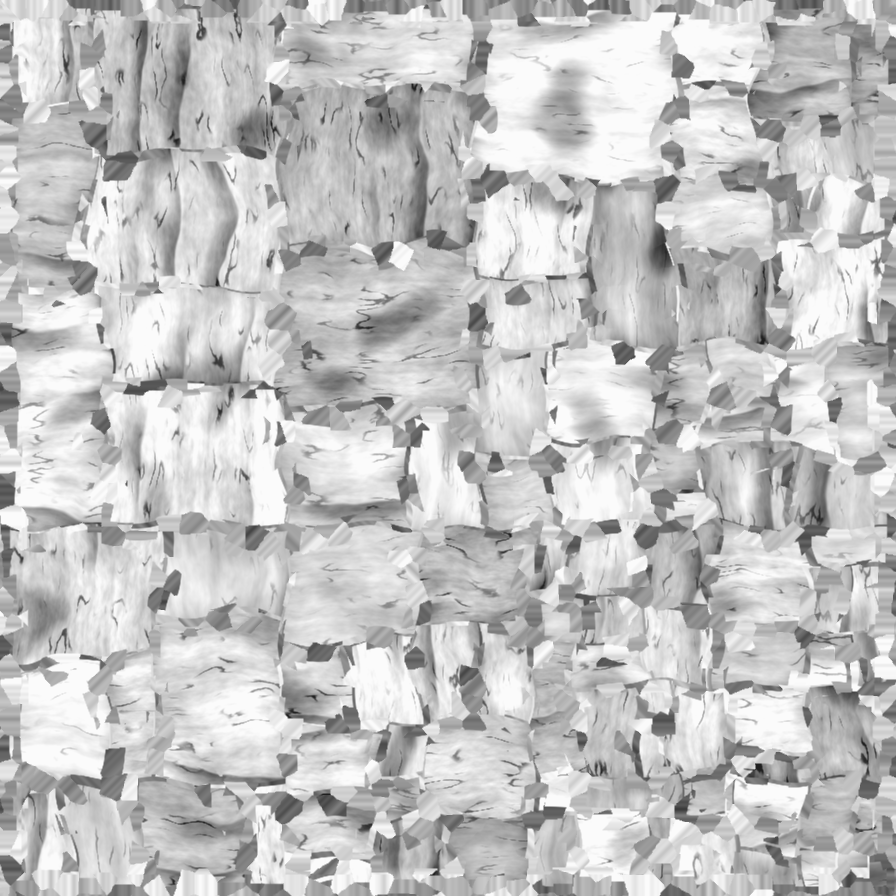
Reproduce this texture procedurally as a three.js fragment shader.

```glsl
#define TILE_SIZE 0.115
#define FACETS 44.0
#define EDGE_WARP 0.016
#define GAP_MIN 0.001
#define GAP_MAX 0.021
#define FRAME_WIDTH 0.024
#define CRACK_DEPTH 0.55
#define LEDGE_DEPTH 0.36
#define HOLLOW_DEPTH 0.32
#define WHITE_LEVEL 0.985
#define SOFTNESS 0.0005

varying vec2 vUv;

float hash1(float n) {
  return fract(sin(n * 12.9898 + 4.137) * 43758.5);
}

vec2 hash2(vec2 p) {
  vec2 k = vec2(dot(p, vec2(127.1, 311.7)), dot(p, vec2(269.5, 183.3)));
  return fract(sin(k) * 43758.5);
}

float cornerSlope(vec2 cell, vec2 offset) {
  return dot(hash2(cell) * 2.0 - 1.0, offset);
}

// Gradient noise, roughly -1 to 1
float noise(vec2 p) {
  vec2 i = floor(p), f = fract(p);
  vec2 u = f * f * f * (f * (f * 6.0 - 15.0) + 10.0);
  vec2 x = vec2(1.0, 0.0);
  float low = mix(cornerSlope(i, f), cornerSlope(i + x, f - x), u.x);
  float high = mix(cornerSlope(i + x.yx, f - x.yx), cornerSlope(i + 1.0, f - 1.0), u.x);
  return 1.7 * mix(low, high, u.y);
}

float fbm(vec2 p) {
  float sum = 0.0, amp = 1.0;
  for (int i = 0; i < 4; i++) {
    sum += amp * noise(p);
    p = p * 2.03 + 17.3;
    amp *= 0.5;
  }
  return sum;
}

// Random pair of the nearest facet; the octagonal metric gives 45 degree sides
vec2 facetRandom(vec2 p) {
  p *= FACETS;
  vec2 home = floor(p), nearest = home;
  float best = 9.0;
  for (int y = -1; y <= 1; y++) {
    for (int x = -1; x <= 1; x++) {
      vec2 cell = home + vec2(x, y);
      vec2 r = abs(cell + hash2(cell) - p);
      float dist = max(max(r.x, r.y), 0.72 * (r.x + r.y));
      if (dist < best) { best = dist; nearest = cell; }
    }
  }
  return hash2(nearest + 91.7);
}

// Cuts the canvas into packed boxes; returns edge distance and box id
vec2 packedTile(vec2 p) {
  vec2 lo = vec2(0.0), hi = vec2(1.0);
  float id = 1.0;
  for (int i = 0; i < 10; i++) {
    vec2 size = hi - lo, centre = 0.5 * (lo + hi);
    float limit = TILE_SIZE * mix(0.85, 2.1, smoothstep(-0.5, 0.55, centre.y - centre.x));
    if (max(size.x, size.y) < limit * mix(0.8, 1.3, hash1(id + 0.7))) break;
    vec2 cut = mix(lo, hi, mix(0.3, 0.7, hash1(id + 0.2)));
    float side;
    if (size.x * mix(0.75, 1.3, hash1(id + 0.4)) > size.y) {
      side = step(cut.x, p.x);
      if (side > 0.5) lo.x = cut.x; else hi.x = cut.x;
    } else {
      side = step(cut.y, p.y);
      if (side > 0.5) lo.y = cut.y; else hi.y = cut.y;
    }
    id = id * 2.0 + side;
  }
  vec2 inset = min(p - lo, hi - p);
  return vec2(min(inset.x, inset.y), id);
}

// Layered stone, with strata running across or upright
float stone(vec2 p, float id, float edge) {
  vec2 q = (hash1(id + 0.3) < 0.5 ? p : p.yx) + 7.0 * hash2(vec2(id, 3.0));
  q.y += 0.012 * noise(q * 9.0) + 0.003 * noise(q * 34.0);
  float roughness = hash1(id + 0.6);
  float form = fbm(q * vec2(10.0, 17.0));
  float strata = fbm(q * vec2(8.0, 58.0));
  float grain = fbm(q * vec2(75.0, 180.0));

  // Ledges darken slowly, then break sharply
  float phase = fract(q.y * mix(9.0, 20.0, roughness) + 0.5 * noise(q * 6.0));
  float ledge = smoothstep(0.5, 0.94, phase) * (1.0 - smoothstep(0.94, 1.0, phase));
  ledge *= smoothstep(-0.1, 0.5, noise(q * vec2(6.0, 11.0) + 5.0));

  // Short thin cracks in clusters
  float ridge = abs(noise(q * vec2(24.0, 88.0)) + 0.12 * grain);
  float crack = 1.0 - smoothstep(0.02, 0.11, ridge);
  crack *= smoothstep(0.05, 0.5, noise(q * vec2(30.0, 48.0) + 9.0));
  float hollow = smoothstep(0.2, 0.75, noise(q * vec2(11.0, 15.0) + 31.0));

  float tone = mix(0.75, 1.05, hash1(id + 0.9));
  tone += 0.13 * form + 0.08 * strata + mix(0.025, 0.075, roughness) * grain;
  tone -= LEDGE_DEPTH * ledge + HOLLOW_DEPTH * hollow;
  tone -= CRACK_DEPTH * crack * mix(0.35, 1.0, roughness);
  return tone - 0.2 * hash1(id + 0.1) * exp(-max(edge, 0.0) / 0.014);
}

// Flat facets smeared along one of four directions
float filler(vec2 p, vec2 rnd, float border) {
  float angle = floor(rnd.y * 4.0) * 0.7854;
  vec2 across = vec2(cos(angle), sin(angle));
  if (border < FRAME_WIDTH) {
    vec2 inset = min(p, 1.0 - p);
    across = inset.x < inset.y ? vec2(0.0, 1.0) : vec2(1.0, 0.0);
  }
  float s = dot(p, across);
  float streak = noise(vec2(s * 150.0, rnd.x * 60.0)) + 0.6 * noise(vec2(s * 45.0, rnd.y * 60.0));
  return mix(0.36, 0.96, rnd.x) + 0.15 * streak;
}

float patchwork(vec2 p) {
  vec2 rnd = facetRandom(p);
  vec2 bend = vec2(noise(p * 13.0), noise(p * 13.0 + 40.0));
  vec2 tile = packedTile(p + EDGE_WARP * (bend + 0.7 * (rnd - 0.5)));
  vec2 inset = min(p, 1.0 - p);
  float border = min(inset.x, inset.y);
  float gap = mix(GAP_MIN, GAP_MAX, rnd.y * rnd.y) - tile.x;
  gap = max(gap, FRAME_WIDTH * (0.35 + rnd.x) - border);
  float cover = smoothstep(-SOFTNESS, SOFTNESS, gap);
  float tone = mix(stone(p, tile.y, tile.x), filler(p, rnd, border), cover);
  return clamp(tone, 0.12, WHITE_LEVEL);
}

void main() {
  // Four samples smooth the facet edges
  float tone = 0.0;
  for (int i = 0; i < 4; i++) {
    vec2 corner = vec2(mod(float(i), 2.0), floor(float(i) * 0.5)) - 0.5;
    tone += 0.25 * patchwork(vUv + corner * 2.0 * SOFTNESS);
  }
  gl_FragColor = vec4(vec3(tone), 1.0);
}
```
